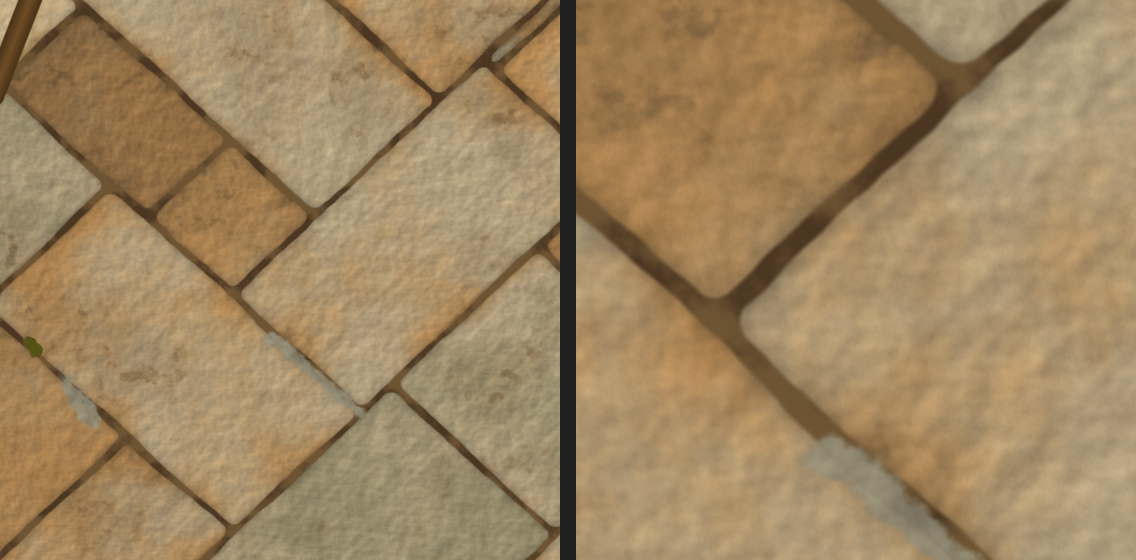
Left, the full canvas; right, a detail of the centre.
Reproduce this texture procedurally as a WebGL 2 fragment shader.

```glsl
#version 300 es
precision highp float;
// Worn sandstone paving laid on the diagonal: a plane is split by nested
// cuts into rounded slabs, each slab tinted and weathered with gradient noise,
// with sunken earth joints, mortar smears, moss and a rail over one corner.
uniform vec2 u_resolution;
out vec4 fragColor;

const vec3 SAGE = vec3(0.60, 0.56, 0.43);
const vec3 CREAM = vec3(0.69, 0.62, 0.49);
const vec3 OCHRE = vec3(0.69, 0.52, 0.32);
const vec3 STAIN = vec3(0.44, 0.35, 0.23);
const vec3 EARTH = vec3(0.43, 0.33, 0.20);
const vec3 SHADOW = vec3(0.29, 0.21, 0.13);
const vec3 MORTAR = vec3(0.56, 0.54, 0.46);
const vec3 MOSS = vec3(0.33, 0.32, 0.08);
const vec3 RAIL = vec3(0.36, 0.25, 0.12);

vec2 gradientAt(vec2 cell) {
  float h = fract(sin(dot(cell, vec2(127.1, 311.7))) * 43758.5);
  return vec2(cos(6.2832 * h), sin(6.2832 * h));
}

float noise(vec2 p) {
  vec2 i = floor(p), f = p - i;
  vec2 u = f * f * f * (f * (f * 6.0 - 15.0) + 10.0);
  vec2 e = vec2(1, 0);
  float low = mix(dot(gradientAt(i), f), dot(gradientAt(i + e), f - e), u.x);
  float high = mix(dot(gradientAt(i + e.yx), f - e.yx), dot(gradientAt(i + 1.0), f - 1.0), u.x);
  return mix(low, high, u.y);
}

float fbm(vec2 p) {
  float sum = 0.0, amp = 1.0;
  for (int i = 0; i < 5; i++) {
    sum += amp * noise(p);
    p = mat2(1.6, 1.2, -1.2, 1.6) * p + 7.3;
    amp *= 0.55;
  }
  return sum;
}

// Trims the box to the side of the cut that holds q; true on the far side.
bool split(inout vec4 box, vec2 q, int axis, float at) {
  bool beyond = q[axis] > at;
  box[beyond ? axis : axis + 2] = at;
  return beyond;
}

// Finds the slab around q; returns its warmth and brightness.
vec2 findSlab(vec2 q, out vec4 box) {
  box = vec4(-0.3, -1.3, 2.3, 1.3);
  if (split(box, q, 0, 1.385)) {
    if (split(box, q, 0, 1.945)) return vec2(0.5, 1.0);
    if (!split(box, q, 1, -0.013)) return vec2(0.08, 0.97);
    return split(box, q, 1, 0.496) ? vec2(0.95, 0.95) : vec2(0.16, 1.0);
  }
  if (!split(box, q, 1, -0.557))
    return split(box, q, 0, 1.023) ? vec2(0.72, 0.97) : vec2(0.95, 0.95);
  if (!split(box, q, 1, -0.113)) {
    if (split(box, q, 0, 0.535)) return vec2(0.62, 1.0);
    return split(box, q, 0, 0.156) ? vec2(0.2, 0.95) : vec2(0.5, 1.0);
  }
  if (split(box, q, 0, 0.943)) {
    if (!split(box, q, 1, 0.753)) return vec2(0.48, 1.0);
    return split(box, q, 0, 0.987) ? vec2(0.8, 1.03) : vec2(0.6, 0.85);
  }
  if (split(box, q, 1, 0.176))
    return split(box, q, 1, 0.604) ? vec2(0.68, 1.0) : vec2(0.48, 1.0);
  if (split(box, q, 0, 0.655)) return vec2(0.93, 0.97);
  return split(box, q, 0, 0.156) ? vec2(0.92, 0.83) : vec2(0.45, 1.1);
}

float roundedBox(vec2 q, vec4 box, float radius) {
  vec2 d = abs(q - 0.5 * (box.xy + box.zw)) - 0.5 * (box.zw - box.xy) + radius;
  return length(max(d, 0.0)) + min(max(d.x, d.y), 0.0) - radius;
}

float capsule(vec2 p, vec2 a, vec2 b) {
  vec2 pa = p - a, ba = b - a;
  return length(pa - ba * clamp(dot(pa, ba) / dot(ba, ba), 0.0, 1.0));
}

vec3 stone(vec2 p, vec2 tint, vec2 seed, float inset) {
  vec2 s = p + seed;
  float blotch = fbm(s * 5.0), grain = fbm(s * 26.0);
  float relief = fbm(s * 34.0 + vec2(-0.16, 0.16)) - fbm(s * 34.0);
  float streak = noise(vec2(s.x + s.y, 5.0 * (s.x - s.y)) * 11.0);
  float rim = exp(-inset * 28.0) * smoothstep(-0.25, 0.4, noise(s * 6.0));
  float warmth = clamp(tint.x + 0.3 * blotch + 0.1 * grain + 0.5 * rim, 0.0, 1.1);
  vec3 color = mix(SAGE, CREAM, smoothstep(0.0, 0.45, warmth));
  color = mix(color, OCHRE, smoothstep(0.4, 1.05, warmth));
  float worn = smoothstep(0.0, 0.5, fbm(s * 4.0 + 19.0));
  color = mix(color, STAIN, worn * (0.2 + 0.45 * smoothstep(0.1, 0.6, grain)));
  return color * (tint.y + 0.05 * grain + 0.05 * streak + 0.16 * relief);
}

void main() {
  vec2 p = gl_FragCoord.xy / u_resolution;
  float soft = max(0.002, 1.0 / u_resolution.y);
  // Diagonal frame, slightly skewed and wavering.
  vec2 q = vec2(p.x + 1.0 - p.y, p.x - 1.0 + p.y);
  q -= vec2(0.03 * q.y, 0.05 * (q.x - 0.911));
  q += 0.007 * vec2(noise(p * 9.0), noise(p * 9.0 + 31.0)) + 0.003 * noise(p * 40.0);
  vec4 box;
  vec2 tint = findSlab(q, box);
  float edge = roundedBox(q, box, 0.03) * 0.707 + 0.0062 + 0.004 * noise(p * 7.0 + 3.0);

  // Slabs and joints.
  vec3 color = stone(p, tint, floor(box.xy * 50.0), max(-edge, 0.0));
  color *= 1.0 - 0.2 * exp(-max(-edge, 0.0) * 160.0);
  vec3 joint = mix(SHADOW, EARTH, smoothstep(-0.35, 0.3, fbm(p * 14.0)));
  color = mix(color, joint, smoothstep(-soft, soft, edge));

  // Mortar smears and moss.
  float ragged = 0.012 * fbm(p * 24.0);
  float smear = min(capsule(p, vec2(0.485, 0.395), vec2(0.64, 0.265)) - 0.009,
                    capsule(p, vec2(0.118, 0.315), vec2(0.17, 0.25)) - 0.014) + ragged;
  color = mix(color, MORTAR * (1.0 + 0.2 * fbm(p * 40.0)), 0.85 * smoothstep(0.004, -0.004, smear));
  float moss = capsule(p, vec2(0.05, 0.393), vec2(0.065, 0.376)) - 0.009 + ragged;
  color = mix(color, MOSS, smoothstep(soft, -soft, moss));

  // Rounded rail crossing the top left corner.
  float rail = capsule(p, vec2(0.062, 1.02), vec2(-0.012, 0.83));
  color = mix(color, RAIL * (1.2 - 22.0 * rail), smoothstep(soft, -soft, rail - 0.02));
  fragColor = vec4(color, 1.0);
}
```
